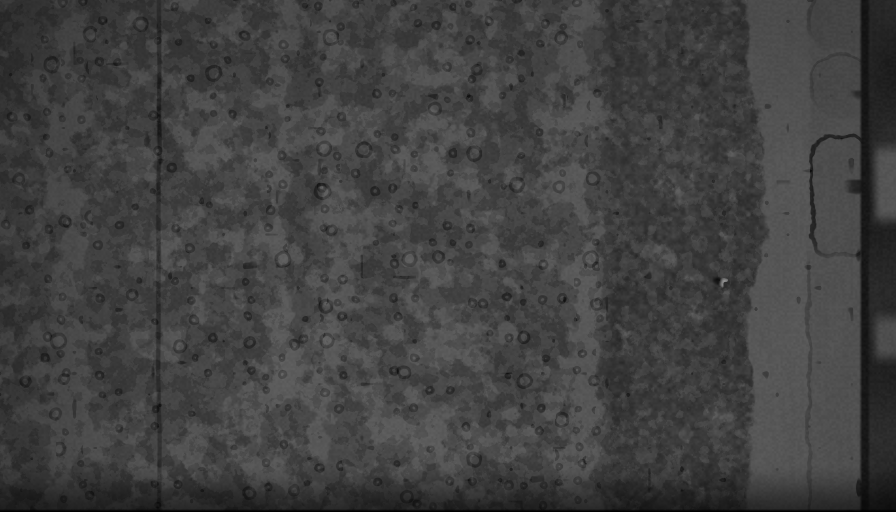
A Shadertoy shader for this texture:

```glsl
const float ASPECT = 1.753;
const float PAINT = 0.345;         // bare light paint
const float STAIN_DEPTH = 0.062;   // darkening of blotches
const float SPECK_DEPTH = 0.045;   // darkening of small spots
const float GRAIN = 0.035;
const float PLASTER = 0.335;
const float GAP = 0.14;            // dark space beyond the wall
const float WINDOW = 0.33;
const float SEAM_X = 0.311;
const float PLASTER_X = 1.475;
const float PATCH_X = 1.583;
const float WALL_END = 1.684;
const float GAP_START = 1.700;

float hash(vec2 p) {
    return fract(sin(dot(p, vec2(127.1, 311.7))) * 43758.5453);
}

float noise(vec2 p) {
    vec2 i = floor(p), f = fract(p);
    f = f * f * (3.0 - 2.0 * f);
    return mix(mix(hash(i), hash(i + vec2(1, 0)), f.x),
               mix(hash(i + vec2(0, 1)), hash(i + vec2(1, 1)), f.x), f.y);
}

float fbm(vec2 p) {
    float sum = 0.0, amp = 0.5;
    for (int i = 0; i < 4; i++) {
        sum += amp * noise(p);
        p = mat2(1.6, 1.2, -1.2, 1.6) * p + 7.3;
        amp *= 0.55;
    }
    return sum / 1.01;
}

float bump(float x, float center, float width) {
    float d = (x - center) / width;
    return exp(-d * d);
}

float lineMask(float d, float width) {
    return 1.0 - smoothstep(width * 0.4, width, abs(d));
}

float span(float x, float a, float b, float soft) {
    return smoothstep(a - soft, a + soft, x) - smoothstep(b - soft, b + soft, x);
}

float roundBox(vec2 p, vec2 halfSize, float r) {
    vec2 q = abs(p) - halfSize + r;
    return length(max(q, 0.0)) + min(max(q.x, q.y), 0.0) - r;
}

// Vertical strips where the paint has stayed clean
float cleanBands(float x) {
    return bump(x, 0.13, 0.045) + 0.85 * bump(x, 0.555, 0.025)
         + 0.9 * bump(x, 0.645, 0.035) + 0.35 * bump(x, 0.83, 0.09)
         + bump(x, 1.135, 0.032);
}

// Scattered blister rings, two sizes
float blisters(vec2 p, float clean) {
    float tone = 0.0;
    for (int k = 0; k < 2; k++) {
        float size = k == 0 ? 0.075 : 0.036;
        vec2 id = floor(p / size) + float(k) * 37.0;
        vec2 center = 0.3 + 0.4 * vec2(hash(id + 3.1), hash(id + 8.7));
        vec2 q = (fract(p / size) - center) * size;
        q += 0.003 * (vec2(noise(p * 90.0), noise(p * 90.0 + 31.0)) - 0.5);
        float r = size * mix(0.08, 0.19, hash(id + 5.3));
        float present = step(hash(id + 1.9), 0.16 + 0.4 * clean);
        float d = length(q) - r;
        tone += present * (0.025 * smoothstep(0.002, -0.004, d)
                         - 0.085 * lineMask(d, 0.0045));
    }
    return tone;
}

float stainedWall(vec2 p) {
    float clean = clamp(cleanBands(p.x + 0.025 * (noise(p * 9.0) - 0.5)), 0.0, 1.0);
    float rough = smoothstep(1.16, 1.21, p.x);
    float streak = noise(vec2(p.x * 22.0, p.y * 1.6)) - 0.5;
    float cover = 0.08 - 0.2 * clean + 0.12 * rough + 0.06 * streak;
    float blotch = smoothstep(-0.06, 0.06, fbm(p * 26.0) - 0.5 + cover);
    float speck = smoothstep(-0.05, 0.05, fbm(p * 58.0 + 19.0) - 0.55 + 0.6 * cover);
    float v = PAINT - STAIN_DEPTH * blotch - SPECK_DEPTH * speck;
    v += 0.05 * (fbm(p * 7.0) - 0.5) + 0.02 * streak;
    v += rough * (0.07 * (noise(p * 110.0) - 0.5) - 0.012);
    v -= 0.03 * bump(p.x, 1.21, 0.03) * noise(p * 12.0);
    v += blisters(p, clean) * (1.0 - 0.8 * rough);

    // Board seam with worn dark streaks
    float wobble = 0.004 * (noise(p * 14.0) - 0.5);
    float wear = noise(vec2(3.0, p.y * 16.0));
    v -= (0.05 + 0.07 * wear) * lineMask(p.x - SEAM_X - wobble, 0.006);
    v -= 0.1 * smoothstep(0.7, 0.9, noise(vec2(p.x * 80.0, p.y * 22.0)))
             * bump(p.x, SEAM_X - 0.012, 0.014);
    return v;
}

// Smooth plaster edge with peeling, cracked patches
float plaster(vec2 p) {
    float v = PLASTER + 0.03 * (fbm(p * vec2(25.0, 9.0)) - 0.5);
    vec2 q = p + 0.02 * (vec2(fbm(p * 28.0), fbm(p * 28.0 + 9.0)) - 0.5);
    v -= 0.022 * smoothstep(PATCH_X - 0.008, PATCH_X + 0.008, q.x);
    v -= 0.06 * lineMask(q.x - PATCH_X, 0.005) * smoothstep(0.52, 0.46, p.y);
    for (int i = 0; i < 3; i++) {
        float k = float(i);
        float big = i == 0 ? 1.0 : 0.0;
        vec2 center = vec2(1.645, mix(0.70 + 0.13 * k, 0.615, big));
        float d = roundBox(q - center, vec2(0.058, mix(0.06, 0.115, big)), 0.04);
        float open = smoothstep(-0.06, 0.01, q.y - center.y + 0.08 * big);
        v -= mix(0.05, 0.17, big) * lineMask(d, 0.005) * open;
        v -= 0.015 * smoothstep(0.004, -0.004, d);
    }
    float chips = smoothstep(0.76, 0.84, noise(p * vec2(50.0, 22.0) + 4.0));
    return v - 0.16 * chips * smoothstep(1.645, 1.675, p.x);
}

// Dim space beyond the wall with blurred bright panes
float beyond(vec2 p) {
    float v = GAP + 0.07 * (noise(vec2(p.x * 12.0, p.y * 7.0)) - 0.4);
    float panes = span(p.y, 0.57, 0.71, 0.02) + 0.85 * span(p.y, 0.30, 0.38, 0.02);
    return mix(v, WINDOW, panes * smoothstep(1.700, 1.725, p.x));
}

void mainImage(out vec4 fragColor, in vec2 fragCoord) {
    vec2 uv = fragCoord / iResolution.xy;
    vec2 p = uv * vec2(ASPECT, 1.0);

    float edge = PLASTER_X + 0.07 * (fbm(p * vec2(6.0, 9.0)) - 0.5)
               + 0.025 * (fbm(p * 40.0) - 0.5);
    float v = mix(stainedWall(p), plaster(p), smoothstep(-0.005, 0.005, p.x - edge));

    // Pits and one pale flake
    float pit = smoothstep(0.91, 0.96, noise(p * 48.0 + 61.0));
    v -= 0.09 * pit;
    vec2 flake = p - vec2(1.418, 0.447);
    float torn = smoothstep(0.5, 0.7, noise(p * 150.0));
    v += 0.35 * torn * smoothstep(0.014, 0.004, length(flake));
    v -= 0.12 * smoothstep(0.012, 0.003, length(flake + vec2(0.014, -0.004)));

    // Wall end, shadow gap and background
    v = mix(v, 0.09, smoothstep(WALL_END - 0.004, WALL_END + 0.004, p.x));
    v = mix(v, beyond(p), smoothstep(GAP_START - 0.004, GAP_START + 0.004, p.x));

    // Grain and uneven light
    v += GRAIN * (noise(p * 240.0) - 0.5);
    v *= mix(0.76, 1.0, smoothstep(-0.05, 0.45, p.x));
    v *= mix(1.0, 0.88, smoothstep(0.65, 1.0, uv.y));
    v *= mix(0.45, 1.0, smoothstep(-0.01, 0.10, uv.y));
    v *= smoothstep(0.0, 0.007, uv.y);
    fragColor = vec4(vec3(clamp(v, 0.0, 1.0)), 1.0);
}
```
